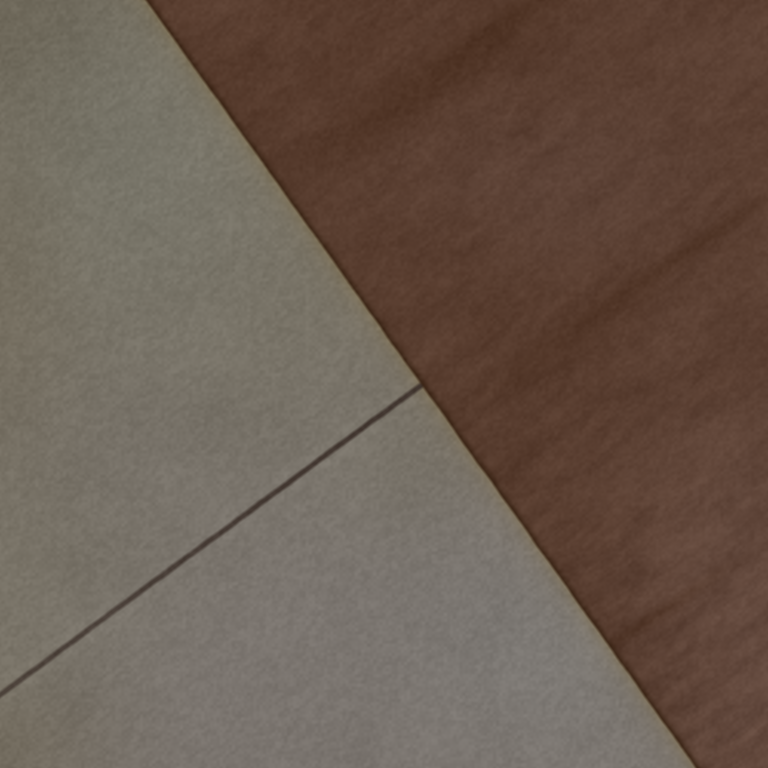
Give the GLSL for this texture, as a Shadertoy shader.

```glsl
const vec2 JUNCTION = vec2(0.5490, 0.499);
const vec2 EDGE_NORMAL = vec2(0.8130, 0.5823);
const vec2 GROUT_DIR = vec2(0.8057, 0.5924);
const vec2 GRAIN_DIR = vec2(0.835, 0.550);
const vec2 FIBRE_DIR = vec2(0.770, 0.638);
const float EDGE_BLUR = 0.0026;
const float GROUT_WIDTH = 0.0034;
const float TILE_SPECKLE = 0.060;
const float WOOD_SPECKLE = 0.046;

const vec3 TILE_WARM = vec3(0.468, 0.446, 0.398);
const vec3 TILE_GREEN = vec3(0.470, 0.459, 0.412);
const vec3 TILE_GREY = vec3(0.478, 0.454, 0.432);
const vec3 TILE_FRINGE = vec3(0.510, 0.435, 0.290);
const vec3 GROUT = vec3(0.250, 0.205, 0.180);
const vec3 WOOD_DARK = vec3(0.275, 0.170, 0.110);
const vec3 WOOD = vec3(0.345, 0.237, 0.182);
const vec3 WOOD_LIGHT = vec3(0.390, 0.290, 0.247);
const vec3 SEAM = vec3(0.225, 0.140, 0.080);

float hash(vec2 p) {
    vec3 q = fract(vec3(p.xyx) * 0.1031);
    q += dot(q, q.yzx + 33.33);
    return fract((q.x + q.y) * q.z);
}

float noise(vec2 p) {
    vec2 i = floor(p), f = fract(p);
    f = f * f * (3.0 - 2.0 * f);
    return mix(mix(hash(i), hash(i + vec2(1, 0)), f.x),
               mix(hash(i + vec2(0, 1)), hash(i + vec2(1, 1)), f.x), f.y);
}

float fbm(vec2 p) {
    float sum = 0.0, amp = 0.5;
    for (int i = 0; i < 4; i++) {
        sum += amp * noise(p);
        p = mat2(1.6, 1.2, -1.2, 1.6) * p + 7.3;
        amp *= 0.5;
    }
    return sum / 0.9375;
}

float glow(vec2 p, vec2 centre, vec2 radius) {
    vec2 d = (p - centre) / radius;
    return exp(-dot(d, d));
}

// Coordinates along and across a direction
vec2 toAxes(vec2 p, vec2 dir) {
    return vec2(dot(p, dir), dot(p, vec2(-dir.y, dir.x)));
}

float streak(vec2 p, vec2 centre, vec2 radius) {
    return glow(toAxes(p - centre, GRAIN_DIR), vec2(0), radius);
}

vec3 tileColor(vec2 p, float edge, float grout) {
    // Broad tints
    float lower = smoothstep(0.20, -0.18, grout) * smoothstep(-0.15, 0.30, p.x);
    vec3 col = mix(TILE_WARM, TILE_GREY, lower);
    col = mix(col, TILE_GREEN, 0.9 * glow(p, vec2(0.17, 0.80), vec2(0.18, 0.22)));
    col = mix(col, TILE_GREY, 0.4 * glow(p, vec2(0.19, 0.40), vec2(0.16, 0.14)));
    col = mix(col, TILE_WARM, 0.6 * glow(p, vec2(0.53, 0.41), vec2(0.12, 0.12)));
    col -= vec3(0.035, 0.038, 0.045) * glow(p, vec2(0.0, 1.0), vec2(0.16, 0.14));
    col -= vec3(0.016, 0.022, 0.030) * glow(p, vec2(0.0, 0.62), vec2(0.10, 0.22));
    col -= vec3(0.018, 0.023, 0.032) * glow(p, vec2(0.02, 0.02), vec2(0.16, 0.09));
    col += vec3(0.008, 0.016, 0.020) * glow(p, vec2(0.72, 0.16), vec2(0.20, 0.14));

    // Mottling and edge fringe
    col += 0.036 * (fbm(p * 11.0) - 0.5);
    col = mix(col, TILE_FRINGE, 0.16 * exp(edge / 0.024) + 0.40 * exp(edge / 0.008));

    // Grout joint, darker toward the junction, with a soft rim
    float joint = 1.0 - smoothstep(GROUT_WIDTH - EDGE_BLUR, GROUT_WIDTH + EDGE_BLUR, abs(grout));
    col += 0.012 * exp(-pow((abs(grout) - 0.010) / 0.005, 2.0));
    return mix(col, GROUT, joint * mix(0.78, 0.98, smoothstep(0.0, 0.5, p.x)));
}

vec3 woodColor(vec2 p, float edge) {
    vec2 g = toAxes(p, GRAIN_DIR);
    vec2 f = toAxes(p, FIBRE_DIR);
    g.y += 0.022 * (fbm(p * 9.0) - 0.5);

    // Broad grain, short fibres and cloudy blotches
    float broad = fbm(g * vec2(3.0, 10.0) + 3.0) - 0.5;
    float fine = fbm(f * vec2(20.0, 68.0) + 9.0) - 0.5;
    float cloud = fbm(p * 16.0 + 5.0) - 0.5;
    float light = 0.55 * glow(p, vec2(0.73, 0.77), vec2(0.20, 0.11))
                + 0.80 * glow(p, vec2(1.02, 0.12), vec2(0.24, 0.42))
                + 0.25 * glow(p, vec2(0.95, 0.95), vec2(0.18, 0.12));
    vec3 col = mix(WOOD, WOOD_LIGHT, light);
    col += 0.050 * broad + 0.026 * cloud;
    col += vec3(0.074, 0.067, 0.062) * fine * (0.6 + 0.6 * smoothstep(0.7, 0.1, p.y));

    // Dark streaks
    vec2 q = p + 0.014 * (fbm(p * 18.0) - 0.5);
    float dark = 0.50 * streak(q, vec2(0.55, 0.885), vec2(0.17, 0.030))
               + 0.40 * streak(q, vec2(0.68, 0.985), vec2(0.11, 0.018))
               + 0.45 * streak(q, vec2(0.90, 0.675), vec2(0.16, 0.010))
               + 0.30 * streak(q, vec2(0.72, 0.545), vec2(0.16, 0.025))
               + 0.50 * streak(q, vec2(0.84, 0.190), vec2(0.12, 0.009));
    col = mix(col, WOOD_DARK, min(dark, 0.8));

    // Shadow beside the seam
    return mix(col, SEAM, 0.85 * exp(-pow(edge / 0.006, 2.0)) + 0.10 * exp(-edge / 0.025));
}

void mainImage(out vec4 fragColor, in vec2 fragCoord) {
    vec2 p = fragCoord / iResolution.xy;
    vec2 rel = p - JUNCTION;
    float edge = dot(rel, EDGE_NORMAL) + 0.0012 * (noise(p * 45.0) - 0.5);
    float grout = dot(rel, vec2(-GROUT_DIR.y, GROUT_DIR.x)) + 0.0010 * (noise(p * 60.0) - 0.5);

    vec3 tile = tileColor(p, min(edge, 0.0), grout);
    vec3 wood = woodColor(p, max(edge, 0.0));
    float isWood = smoothstep(-EDGE_BLUR, EDGE_BLUR, edge);

    // Soft speckle, slightly drawn out along the fibres
    vec2 s = toAxes(p, FIBRE_DIR);
    float speckle = 0.5 * noise(s * vec2(110.0, 190.0)) + 0.5 * noise(p * 250.0 + 40.0) - 0.5;
    vec3 col = mix(tile, wood, isWood) + speckle * mix(TILE_SPECKLE, WOOD_SPECKLE, isWood);
    fragColor = vec4(col, 1.0);
}
```
